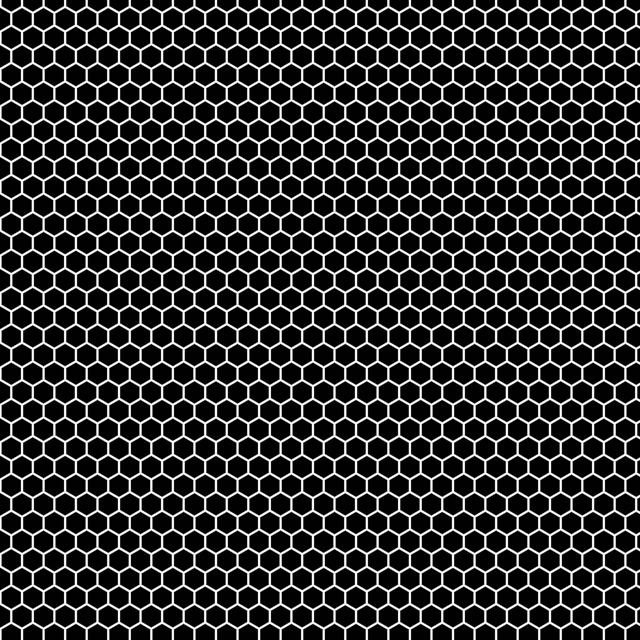
Give the GLSL for this pattern, as a three.js fragment shader.

```glsl
// Honeycomb mesh: thin white outlines of pointy-top hexagons on black.
// The plane is folded into the nearest cell of a triangular lattice, then
// the distance to that cell's border is turned into a smooth line.

#define CELLS_ACROSS 29.7              // hexagon widths across the canvas
#define LATTICE_ORIGIN vec2(0.0176, 0.9992) // centre of one cell, on the canvas
#define LINE_WIDTH 0.104               // in hexagon widths
#define EDGE_SOFTNESS 0.072            // in hexagon widths
#define CELL_COLOR vec3(0.002)
#define LINE_COLOR vec3(0.995)

varying vec2 vUv;

const float SQRT3 = 1.7320508;

// Offset from the nearest point of a rectangular grid
vec2 foldToGrid(vec2 p, vec2 period) {
  return p - period * floor(p / period + 0.5);
}

// Offset from the nearest hexagon centre; hexagons are one unit wide
vec2 hexOffset(vec2 p) {
  vec2 period = vec2(1.0, SQRT3);
  vec2 evenRow = foldToGrid(p, period);
  vec2 oddRow = foldToGrid(p - 0.5 * period, period);
  return dot(evenRow, evenRow) < dot(oddRow, oddRow) ? evenRow : oddRow;
}

// Distance from a point inside the hexagon to its border
float hexBorderDistance(vec2 offset) {
  vec2 q = abs(offset);
  return 0.5 - max(q.x, dot(q, vec2(0.5, 0.5 * SQRT3)));
}

void main() {
  vec2 p = (vUv - LATTICE_ORIGIN) * CELLS_ACROSS;
  float border = hexBorderDistance(hexOffset(p));

  // Each cell draws the inner half of the shared line
  float halfWidth = 0.5 * LINE_WIDTH;
  float halfSoft = 0.5 * EDGE_SOFTNESS;
  float line = 1.0 - smoothstep(halfWidth - halfSoft, halfWidth + halfSoft, border);

  gl_FragColor = vec4(mix(CELL_COLOR, LINE_COLOR, line), 1.0);
}
```
